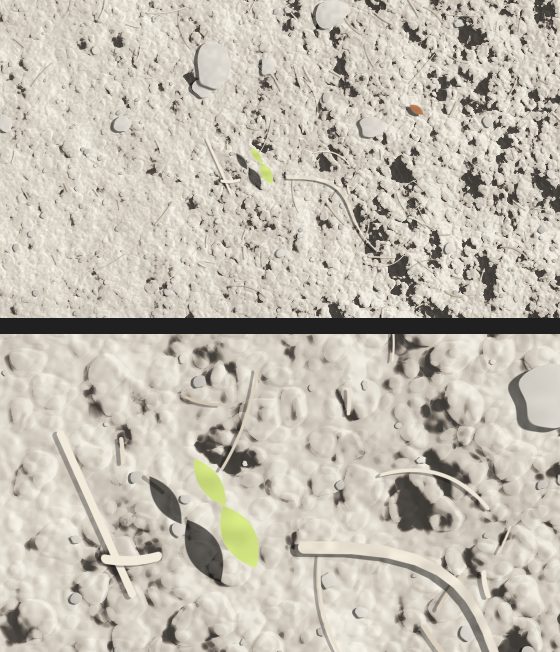
Top, the full canvas; bottom, a detail of the centre.
Write a Shadertoy shader that draws this texture.

```glsl
const vec2 LIGHT = vec2(0.93, 0.37);          // points towards the sun
const float BASE_TONE = 0.838;
const float RELIEF = 0.055;
const float SHADOW_SLOPE = 1.0;
const float SHADOW_DEPTH = 0.64;
const float PEBBLE_CHANCE = 0.24;
const float STRAW_CHANCE = 0.15;
const vec3 STONE_GREY = vec3(0.80, 0.78, 0.75);
const vec3 STONE_PALE = vec3(0.94, 0.92, 0.88);
const vec3 STRAW_DULL = vec3(0.81, 0.76, 0.68);
const vec3 STRAW_PALE = vec3(0.95, 0.92, 0.86);
const vec3 LEAF_GREEN = vec3(0.81, 0.88, 0.50);
const vec3 LEAF_DRY = vec3(0.72, 0.48, 0.32);
// Large stones: centre, radii
const vec4 STONES[7] = vec4[7](
    vec4(0.638, 0.725, 0.034, 0.037), vec4(0.665, 0.800, 0.056, 0.084),
    vec4(1.041, 0.958, 0.060, 0.053), vec4(0.842, 0.789, 0.025, 0.032),
    vec4(1.170, 0.599, 0.043, 0.037), vec4(0.015, 0.610, 0.028, 0.032),
    vec4(0.385, 0.610, 0.033, 0.026));

vec2 hash2(vec2 p) {
    vec3 q = fract(p.xyx * vec3(0.1031, 0.1030, 0.0973));
    q += dot(q, q.yzx + 33.33);
    return fract((q.xx + q.yz) * q.zy);
}

float noise(vec2 p) {
    vec2 i = floor(p), f = fract(p);
    f = f * f * (3.0 - 2.0 * f);
    return mix(mix(hash2(i).x, hash2(i + vec2(1, 0)).x, f.x),
               mix(hash2(i + vec2(0, 1)).x, hash2(i + vec2(1, 1)).x, f.x), f.y);
}

// Rounded lumps of random size, one per cell
float clods(vec2 p) {
    vec2 cell = floor(p);
    float top = 0.0;
    for (int k = 0; k < 9; k++) {
        vec2 id = cell + vec2(k % 3 - 1, k / 3 - 1);
        vec2 d = p - id - hash2(id);
        float r = 0.15 + 0.4 * hash2(id + 71.0).x;
        top = max(top, r * r - dot(d, d));
    }
    return sqrt(top);
}

float soilHeight(vec2 p) {
    float h = 0.0, freq = 9.0;
    for (int i = 0; i < 5; i++) {
        h += noise(p * freq + float(i) * 17.0) / freq;
        freq *= 1.9;
    }
    vec2 warped = p + 0.012 * vec2(noise(p * 45.0), noise(p * 45.0 + 50.0));
    return h + clods(warped * 24.0) / 26.0 + clods(warped * 55.0 + 9.0) / 60.0;
}

float cover(float d) {
    float px = 0.8 / iResolution.y;
    return 1.0 - smoothstep(-px, px, d);
}

void lay(inout vec3 col, vec3 tint, float d, float shadowDist, float depth) {
    col *= 1.0 - depth * cover(shadowDist);
    col = mix(col, tint, cover(d));
}

float stoneDist(vec2 p, vec2 radii, float seed) {
    vec2 q = p / radii;
    return (length(q) - 1.1 + 0.45 * noise(q * 1.4 + seed)) * min(radii.x, radii.y);
}

void addStone(inout vec3 col, vec2 p, vec2 radii, float seed, vec3 tint) {
    float shade = 0.96 + 0.05 * dot(p / radii, LIGHT) + 0.07 * (noise(p * 70.0 + seed) - 0.5);
    lay(col, tint * shade, stoneDist(p, radii, seed),
        stoneDist(p + LIGHT * min(0.012, radii.x * 0.4), radii, seed), 0.55);
}

float strawDist(vec2 p, float angle, float halfLen, float bend, float width) {
    vec2 dir = vec2(cos(angle), sin(angle));
    float u = dot(p, dir), v = dot(p, vec2(-dir.y, dir.x)) - bend * u * u;
    return length(vec2(max(abs(u) - halfLen, 0.0), v)) - width;
}

void addStraw(inout vec3 col, vec2 p, float angle, float halfLen, float bend, float width, vec3 tint) {
    lay(col, tint, strawDist(p, angle, halfLen, bend, width),
        strawDist(p + LIGHT * 0.005, angle, halfLen, bend, width), 0.3);
}

float leafDist(vec2 p, float angle, float halfLen, float width) {
    vec2 dir = vec2(cos(angle), sin(angle));
    float t = dot(p, dir) / halfLen;
    return 0.8 * (abs(dot(p, vec2(-dir.y, dir.x))) - width * (1.0 - t * t));
}

void addLeaf(inout vec3 col, vec2 p, float angle, float halfLen, float width, vec3 tint, float lift) {
    lay(col, tint * (0.94 + 0.12 * noise(p * 60.0)), leafDist(p, angle, halfLen, width),
        leafDist(p + LIGHT * lift, angle, halfLen, width), 0.6);
}

float twigDist(vec2 p) {
    float d = 1.0;
    vec2 a = vec2(0.906, 0.443);
    for (int i = 1; i <= 14; i++) {
        float t = float(i) / 14.0, s = 1.0 - t;
        vec2 b = s * s * s * vec2(0.906, 0.443) + 3.0 * s * s * t * vec2(1.15, 0.45)
               + 3.0 * s * t * t * vec2(1.06, 0.32) + t * t * t * vec2(1.18, 0.216);
        vec2 ab = b - a;
        float along = clamp(dot(p - a, ab) / dot(ab, ab), 0.0, 1.0);
        d = min(d, length(p - a - ab * along) - mix(0.007, 0.002, t));
        a = b;
    }
    return d;
}

vec3 soil(vec2 p) {
    float rough = 0.6 + 0.6 * smoothstep(0.2, 1.6, p.x + 0.5 * noise(p * 4.0) - 0.2);
    float h = soilHeight(p), shadow = 0.0;
    float slope = (h - soilHeight(p + LIGHT * 0.005)) / 0.005 * rough;
    for (float s = 0.008; s < 0.04; s *= 2.0) {
        float lift = (soilHeight(p + LIGHT * s) - h) * rough - s * SHADOW_SLOPE;
        shadow = max(shadow, smoothstep(0.0, 0.010, lift));
    }
    float tone = BASE_TONE + 0.03 * (0.9 - rough) + RELIEF * clamp(slope, -2.5, 1.8);
    tone += 0.05 * (noise(p * 5.0) - 0.5) + 0.06 * (noise(p * 170.0) - 0.5);
    tone *= 1.0 - SHADOW_DEPTH * shadow;
    return tone * mix(vec3(1.0, 0.94, 0.87), vec3(1.0, 0.985, 0.94), smoothstep(0.6, 1.0, tone));
}

void mainImage(out vec4 fragColor, in vec2 fragCoord) {
    vec2 p = fragCoord / iResolution.y;
    vec3 col = soil(p);

    // Scattered pebbles (layers 0-1) and straw (layers 2-4)
    for (int layer = 0; layer < 5; layer++) {
        bool pebble = layer < 2;
        float size = pebble ? 0.09 - 0.045 * float(layer) : 0.11;
        for (int k = 0; k < 9; k++) {
            vec2 id = floor(p / size) + vec2(k % 3 - 1, k / 3 - 1);
            vec2 key = id + 31.0 * float(layer + 1);
            vec2 a = hash2(key), b = hash2(key + 113.0), c = hash2(key + 227.0);
            vec2 centre = (id + a) * size, q = p - centre;
            vec2 heap = centre - vec2(1.33, 0.22), tuft = centre - vec2(0.49, 0.95);
            float chance = STRAW_CHANCE + 0.5 * exp(-18.0 * dot(heap, heap)) + 0.6 * exp(-60.0 * dot(tuft, tuft));
            if (pebble && b.x < PEBBLE_CHANCE)
                addStone(col, q, size * (0.07 + 0.12 * c.x * c.x) * vec2(1.0, 0.75 + 0.5 * c.y),
                         40.0 * b.y, mix(STONE_GREY, STONE_PALE, b.y));
            if (!pebble && b.x < chance)
                addStraw(col, q, 6.283 * b.y, 0.012 + 0.05 * c.x * c.x, 14.0 * (c.y - 0.5),
                         0.0012 + 0.0022 * a.x * a.y, mix(STRAW_DULL, STRAW_PALE, c.y));
        }
    }

    for (int i = 0; i < 7; i++)
        addStone(col, p - STONES[i].xy, STONES[i].zw, float(i) * 5.3, mix(STONE_GREY, STONE_PALE, 0.65));

    // Bent twig and straight stalk
    lay(col, STRAW_PALE * (0.9 + 0.12 * noise(p * 90.0)), twigDist(p), twigDist(p + LIGHT * 0.009), 0.45);
    addStraw(col, p - vec2(0.688, 0.478), -1.15, 0.092, 0.0, 0.004, STRAW_PALE);
    addStraw(col, p - vec2(0.725, 0.429), 0.05, 0.027, 4.0, 0.005, STRAW_PALE);

    // Seedling and one withered leaf
    addLeaf(col, p - vec2(0.807, 0.511), -0.98, 0.030, 0.011, LEAF_GREEN, 0.05);
    addLeaf(col, p - vec2(0.838, 0.454), -1.08, 0.037, 0.017, LEAF_GREEN, 0.04);
    addLeaf(col, p - vec2(1.310, 0.655), -0.60, 0.026, 0.012, LEAF_DRY, 0.015);

    fragColor = vec4(clamp(col, 0.0, 1.0), 1.0);
}
```
